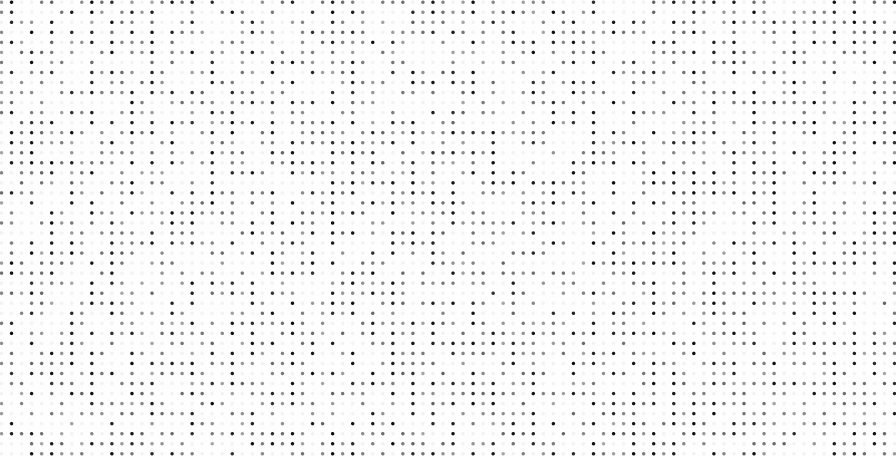
Write a Shadertoy shader that draws this pattern.

```glsl
const float DOTS_ACROSS = 89.3;      // grid pitches per canvas width
const float DOT_RADIUS = 0.17;       // in pitches
const float FAINT_INK = 0.05;
const vec2 GRAY_INK = vec2(0.36, 0.64);
const vec2 DARK_INK = vec2(0.84, 1.0);
const float STRONG_DARK_SHARE = 0.40; // strong columns: dark, then gray, then faint
const float STRONG_GRAY_SHARE = 0.24;
const float WEAK_GRAY_SHARE = 0.52;   // weak columns: gray, then faint
const vec3 PAPER = vec3(0.995);
const vec3 INK = vec3(0.04);

float hash(vec2 p) {
    return fract(sin(dot(p, vec2(127.1, 311.7))) * 43758.5453);
}

// Ink strength of one dot; every second column may hold dark dots
float dotInk(vec2 cell) {
    float pick = hash(cell);
    float shade = hash(cell + 57.3);
    bool strongColumn = mod(cell.x, 2.0) < 0.5;
    float darkShare = strongColumn ? STRONG_DARK_SHARE : 0.0;
    float grayShare = strongColumn ? STRONG_GRAY_SHARE : WEAK_GRAY_SHARE;

    if (pick < darkShare) return mix(DARK_INK.x, DARK_INK.y, shade);
    if (pick < darkShare + grayShare) return mix(GRAY_INK.x, GRAY_INK.y, shade);
    return FAINT_INK;
}

void mainImage(out vec4 fragColor, in vec2 fragCoord) {
    // Grid centred on the canvas
    float pixel = DOTS_ACROSS / iResolution.x;
    vec2 grid = (fragCoord - 0.5 * iResolution.xy) * pixel;
    vec2 cell = floor(grid);

    // Round dot with a one-pixel soft edge
    float dist = length(grid - cell - 0.5) - DOT_RADIUS;
    float coverage = clamp(0.5 - dist / pixel, 0.0, 1.0);

    fragColor = vec4(mix(PAPER, INK, coverage * dotInk(cell)), 1.0);
}
```
